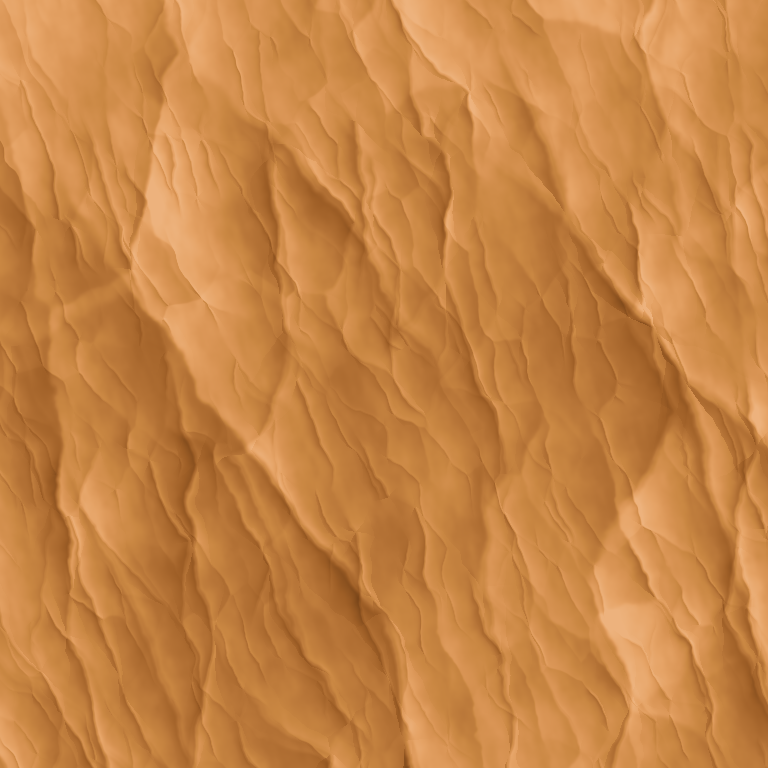
A three.js fragment shader for this texture:

```glsl
// Crumpled brown kraft paper: steep stretched facets with soft folds and broken sharp creases.
#define FOLD_SCALE 4.2
#define FOLD_STRETCH 0.45
#define FOLD_ANGLE 0.27
#define ANGLE_SPREAD 0.24
#define CONTRAST 1.4
#define CREASE_DEPTH 2.3
#define WARP 0.08
#define GRAIN 0.5

varying vec2 vUv;

vec2 hash2(vec2 p) {
  vec3 q = fract(vec3(p.xyx) * vec3(0.1031, 0.1030, 0.0973));
  q += dot(q, q.yzx + 33.33);
  return fract((q.xx + q.yz) * q.zy);
}

float noise(vec2 p) {
  vec2 i = floor(p), f = fract(p);
  f = f * f * (3.0 - 2.0 * f);
  float low = mix(hash2(i).x, hash2(i + vec2(1.0, 0.0)).x, f.x);
  float high = mix(hash2(i + vec2(0.0, 1.0)).x, hash2(i + 1.0).x, f.x);
  return mix(low, high, f.y);
}

float fbm(vec2 p) {
  float sum = 0.0, amp = 0.5;
  for (int i = 0; i < 4; i++) {
    sum += amp * noise(p);
    p = mat2(1.6, 1.2, -1.2, 1.6) * p + 7.3;
    amp *= 0.5;
  }
  return sum / 0.9375;
}

vec2 warpField(vec2 p) {
  return vec2(fbm(p), fbm(p + 41.7)) - 0.5;
}

// Rotates into fold space: x runs across the folds, y along them.
vec2 foldSpace(vec2 p, float angle, float scale) {
  float c = cos(angle), s = sin(angle);
  return vec2(c * p.x + s * p.y, (c * p.y - s * p.x) * FOLD_STRETCH) * scale;
}

// x: blended facet tone, y: signed crease (lit rim on one side, shadow on the other).
vec2 facets(vec2 p, float softness) {
  vec2 cell = floor(p), near = vec2(9.0), second = vec2(9.0);
  float best = 99.0, next = 99.0, tone = 0.0, total = 0.0;
  for (int y = -1; y <= 1; y++) {
    for (int x = -1; x <= 1; x++) {
      vec2 id = cell + vec2(float(x), float(y));
      vec2 r = id + 0.05 + 0.9 * hash2(id) - p;
      vec2 tilt = hash2(id + 57.0);
      float d = dot(r, r);
      float w = exp(-softness * d);
      tone += w * (1.5 * (tilt.x - 0.5) + 1.1 * r.x + 1.2 * (tilt.y - 0.5) * r.y);
      total += w;
      if (d < best) {
        next = best; second = near;
        best = d; near = r;
      } else if (d < next) {
        next = d; second = r;
      }
    }
  }
  vec2 normal = normalize(second - near);
  float edge = dot(0.5 * (near + second), normal);
  float rim = smoothstep(0.0, 0.03, edge) * exp(-edge * 14.0);
  return vec2(tone / total, -normal.x * abs(normal.x) * rim);
}

float ramp(float a, float b, float x) {
  return clamp((x - a) / (b - a), 0.0, 1.0);
}

// Tone is centred on zero with a spread of about one.
vec3 paperColor(float tone) {
  vec3 c = mix(vec3(0.43, 0.24, 0.08), vec3(0.62, 0.37, 0.15), ramp(-3.2, -1.75, tone));
  c = mix(c, vec3(0.72, 0.46, 0.22), ramp(-1.75, -0.84, tone));
  c = mix(c, vec3(0.79, 0.53, 0.26), ramp(-0.84, -0.09, tone));
  c = mix(c, vec3(0.85, 0.58, 0.33), ramp(-0.09, 0.57, tone));
  c = mix(c, vec3(0.90, 0.64, 0.40), ramp(0.57, 1.2, tone));
  return mix(c, vec3(0.93, 0.70, 0.49), ramp(1.2, 1.96, tone));
}

void main() {
  vec2 p = vUv + WARP * warpField(vUv * 4.0) + 0.25 * WARP * warpField(vUv * 20.0);

  // Broad light: paler near the top and bottom, uneven in between.
  float height = vUv.y - 0.42;
  float tone = 1.5 * (fbm(vUv * 2.3 + 11.0) - 0.5) + 2.0 * height * height - 0.2;

  // Four sizes of fold, each at its own angle, creased in some places only.
  float scale = FOLD_SCALE, weight = 0.72;
  for (int i = 0; i < 4; i++) {
    float k = float(i);
    float rough = smoothstep(0.3, 0.7, noise(vUv * (3.5 + 2.0 * k) + 23.0 * k + 5.0));
    float angle = FOLD_ANGLE + ANGLE_SPREAD * cos(k * 2.4);
    vec2 q = foldSpace(p, angle, scale) + 19.0 * k + 30.0;
    vec2 fold = facets(q, mix(8.0, 50.0, rough));
    float broken = smoothstep(0.4, 0.75, noise(q * 1.4 + 70.0));
    tone += weight * mix(0.55, 1.1, rough) * fold.x;
    tone += weight * CREASE_DEPTH * broken * (fold.y - 0.3 * abs(fold.y));
    scale *= 1.8;
    weight *= 0.76;
  }

  // Mottled pulp and faint fibres.
  float mottle = fbm(vUv * 32.0) - 0.5;
  float fibre = noise(foldSpace(vUv, FOLD_ANGLE, 120.0)) - 0.5;
  tone = CONTRAST * tone + GRAIN * (mottle + 0.5 * fibre);

  // Light bouncing between the folds lifts the deepest shadows.
  tone += 0.4 * max(-1.0 - tone, 0.0);
  gl_FragColor = vec4(paperColor(tone), 1.0);
}
```
